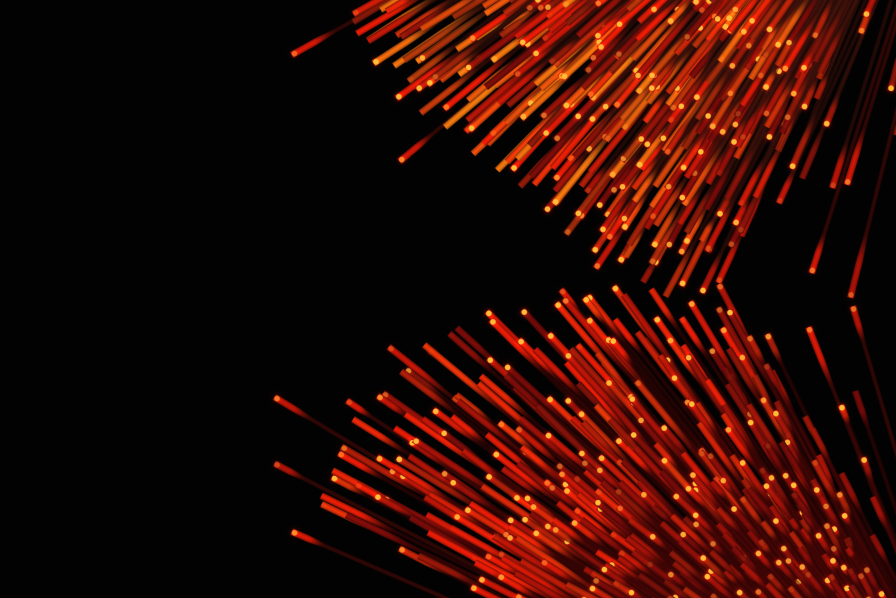
A Shadertoy shader for this background:

```glsl
#define LAYERS 30
#define LANE_PITCH 0.042
#define FIBER_RADIUS 0.0058
#define HUB_WOBBLE 0.07
#define STRAYS 16
#define BACKDROP vec3(0.012, 0.006, 0.006)
#define DEEP_RED vec3(0.46, 0.04, 0.035)
#define HOT_RED vec3(0.96, 0.11, 0.025)
#define ORANGE vec3(1.0, 0.52, 0.06)
#define TIP_YELLOW vec3(1.0, 0.74, 0.22)
#define UPPER_HUB vec2(1.691, 1.582)
#define LOWER_HUB vec2(1.693, -0.410)

// Loose fiber ends: the first seven belong to the upper bundle
const vec2 strayTips[STRAYS] = vec2[STRAYS](
    vec2(0.996, 0.551), vec2(1.357, 0.543), vec2(1.422, 0.502), vec2(1.416, 0.691),
    vec2(0.668, 0.730), vec2(0.488, 0.908), vec2(1.201, 0.527),
    vec2(0.459, 0.336), vec2(0.459, 0.225), vec2(0.488, 0.111), vec2(0.650, 0.420),
    vec2(1.352, 0.453), vec2(1.202, 0.525), vec2(1.426, 0.488), vec2(0.938, 0.516),
    vec2(0.580, 0.330));

vec3 hash3(vec2 p) {
    vec3 q = fract(p.xyx * vec3(0.1031, 0.1030, 0.0973));
    q += dot(q, q.yxz + 33.33);
    return fract((q.xxy + q.yzz) * q.zyx);
}

// One fiber: dim stem, lit end section and a glowing tip.
// pos.x runs across the fiber, pos.y runs from the tip toward the hub.
void drawFiber(inout vec3 color, vec2 pos, float litLength, vec3 litColor,
               vec3 stemColor, float stemAlpha, float spark) {
    float px = 0.8 / iResolution.y;
    float lit = 1.0 - smoothstep(0.45 * litLength, litLength, pos.y);
    float radius = FIBER_RADIUS * mix(0.65, 1.0, lit);
    float body = smoothstep(px, -px, abs(pos.x) - radius) * smoothstep(-px, px, pos.y);
    float u = min(abs(pos.x) / radius, 1.0);
    vec3 tube = mix(stemColor, litColor, lit) * (1.0 - 0.5 * u * u);
    color = mix(color, tube, body * mix(stemAlpha, 0.96, lit));

    float tipDist = length(pos - vec2(0.0, 0.005));
    color += 0.35 * spark * HOT_RED * exp(-tipDist * tipDist / 0.00005);
    color = mix(color, TIP_YELLOW, spark * smoothstep(px, -px, tipDist - 0.0046));
}

// Outer edge of a bundle at a given angle from the vertical
float envelope(float angle, bool upper) {
    float bend = 1.05 - angle;
    return upper ? mix(0.98, 1.23, smoothstep(0.36, 0.47, angle))
                       + 0.05 * smoothstep(0.75, 1.0, angle)
                 : 1.32 - bend * bend;
}

// Fan of fibers, the longest ones drawn first
void drawBundle(inout vec3 color, vec2 p, vec2 hub, bool upper) {
    float side = upper ? 1.0 : -1.0;
    float seed = upper ? 11.0 : 57.0;
    float spread = upper ? 0.50 : 0.66;
    float maxAngle = upper ? 1.12 : 1.20;
    vec3 stemColor = upper ? vec3(0.27, 0.075, 0.045) : vec3(0.29, 0.022, 0.02);

    for (int i = 0; i < LAYERS; i++) {
        float layer = float(i);
        vec3 shift = hash3(vec2(layer + 3.0, seed));
        vec2 q = (hub - p + (shift.xy - 0.5) * HUB_WOBBLE) * vec2(1.0, side);
        float r = length(q);
        float angle = atan(q.x, q.y);

        // Angular lane and its random fiber
        float lane = floor(angle / LANE_PITCH + shift.z);
        vec3 shape = hash3(vec2(lane + 71.0, layer * 7.0 + seed));
        vec3 look = hash3(vec2(lane + 19.0, layer * 13.0 + seed + 5.0));
        float center = (lane + 0.5 + 0.5 * (shape.x - 0.5) - shift.z) * LANE_PITCH;
        float density = mix(0.10, 0.82, smoothstep(0.39, 0.50, center))
                      * (1.0 - smoothstep(maxAngle - 0.17, maxAngle, center));
        if (center < 0.12 || shape.y > density) continue;

        float depth = (layer + shape.z) / float(LAYERS);
        float reach = envelope(center, upper) - spread * depth;
        float vigor = upper ? mix(0.3, 1.0, smoothstep(0.40, 0.72, center))
                            : smoothstep(0.62, 1.08, reach);
        float bright = look.x * mix(0.45, 1.35, vigor);
        float heat = upper ? 0.95 * vigor * smoothstep(0.25, 1.0, look.y)
                           : 0.30 * look.y * look.y * look.y;
        vec3 litColor = mix(DEEP_RED, HOT_RED, min(bright, 1.0));
        litColor = mix(litColor, ORANGE, heat * min(bright + 0.2, 1.0));

        float litLength = (0.06 + 0.14 * look.z) * mix(0.35, 1.0, vigor);
        float spark = smoothstep(0.35, 0.85, fract(look.x + 3.7 * look.z));
        vec2 pos = vec2(r * sin(angle - center), reach - r * cos(angle - center));
        drawFiber(color, pos, litLength, litColor, stemColor, 0.45, spark);
    }
}

void drawStrays(inout vec3 color, vec2 p) {
    for (int i = 0; i < STRAYS; i++) {
        vec2 tip = strayTips[i];
        vec2 along = normalize((i < 7 ? UPPER_HUB : LOWER_HUB) - tip);
        vec2 d = p - tip;
        vec2 pos = vec2(d.x * along.y - d.y * along.x, dot(d, along));
        vec3 h = hash3(vec2(float(i) + 2.0, 31.0));
        drawFiber(color, pos, 0.05 + 0.09 * h.x, mix(DEEP_RED, HOT_RED, 0.4 + 0.6 * h.y),
                  vec3(0.24, 0.035, 0.025), 0.75, 0.7 * h.z);
    }
}

void mainImage(out vec4 fragColor, in vec2 fragCoord) {
    vec2 p = fragCoord / iResolution.y;
    vec3 color = BACKDROP;
    drawStrays(color, p);
    drawBundle(color, p, LOWER_HUB, false);
    drawBundle(color, p, UPPER_HUB, true);
    fragColor = vec4(clamp(color, 0.0, 1.0), 1.0);
}
```
